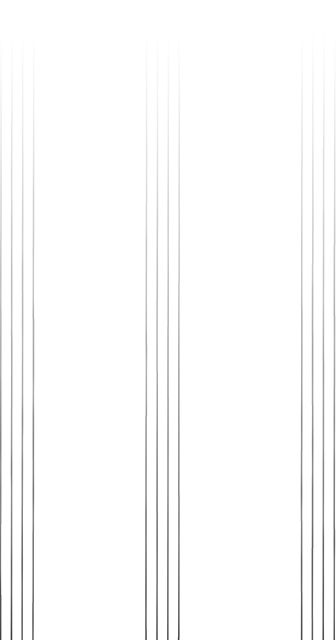
A Shadertoy shader for this pattern:

```glsl
// Three groups of four thin vertical ink lines, fading upward into white paper.

const int GROUPS = 3;
const int LINES = 4;
const float LINE_STEP = 0.0324;   // spacing inside a group, in canvas widths
const float LINE_WIDTH = 0.0031;
const float EDGE_SOFTNESS = 1.5;  // filter width, in pixels
const float FADE_TOP = 0.955;     // height where the ink disappears
const float FADE_POWER = 1.15;    // higher values keep the upper part paler

float hash(vec2 p) {
    vec3 q = fract(vec3(p.xyx) * 0.1031);
    q += dot(q, q.yzx + 33.33);
    return fract((q.x + q.y) * q.z);
}

// Smooth noise along a line, different for each seed.
float lineNoise(float t, float seed) {
    float cell = floor(t);
    float blend = smoothstep(0.0, 1.0, t - cell);
    return mix(hash(vec2(cell, seed)), hash(vec2(cell + 1.0, seed)), blend);
}

// Center of the first line of a group; the second gap is slightly wider.
float groupStart(float index) {
    return 0.0022 + 0.4333 * index + 0.0147 * index * (index - 1.0);
}

// Fraction of the filter window covered by a vertical stroke.
float strokeCoverage(float x, float center, float width, float window) {
    float left = max(x - 0.5 * window, center - 0.5 * width);
    float right = min(x + 0.5 * window, center + 0.5 * width);
    return clamp((right - left) / window, 0.0, 1.0);
}

// One worn stroke with a slight lean, small jogs and uneven width.
float wornLine(vec2 uv, float center, float seed, float window) {
    float lean = 0.0018 * (uv.y - 0.5);
    float jog = (hash(vec2(floor(uv.y * 9.0 + seed * 0.37), seed)) - 0.5) * 0.0009;
    float wear = mix(0.88, 1.12, lineNoise(uv.y * 26.0, seed + 31.0));
    return strokeCoverage(uv.x, center + lean + jog, LINE_WIDTH * wear, window);
}

void mainImage(out vec4 fragColor, in vec2 fragCoord) {
    vec2 uv = fragCoord / iResolution.xy;
    float window = EDGE_SOFTNESS / iResolution.x;

    // Gather the strokes of every group.
    float ink = 0.0;
    for (int g = 0; g < GROUPS; g++) {
        for (int i = 0; i < LINES; i++) {
            float center = groupStart(float(g)) + float(i) * LINE_STEP;
            float seed = float(g * LINES + i) + 1.0;
            ink = max(ink, wornLine(uv, center, seed, window));
        }
    }

    // Fade the ink toward the top.
    float fade = pow(clamp((FADE_TOP - uv.y) / FADE_TOP, 0.0, 1.0), FADE_POWER);
    vec3 paper = vec3(1.0);
    vec3 inkColor = vec3(0.0);
    fragColor = vec4(mix(paper, inkColor, ink * fade), 1.0);
}
```
